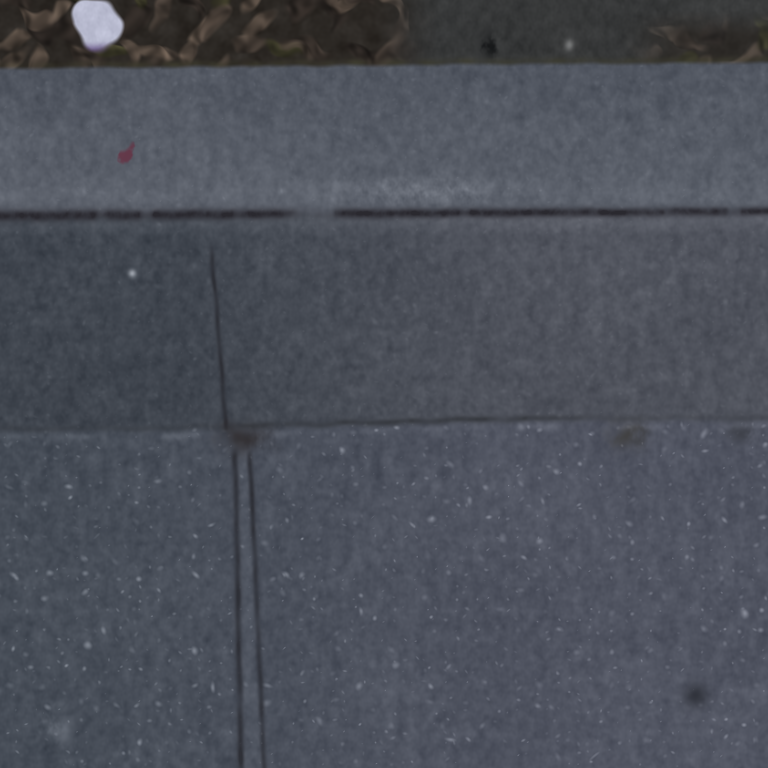
Write a WebGL 1 fragment shader that draws this texture.

```glsl
precision highp float;
// Weathered concrete kerb from above: leafy gutter, pale kerb, broken groove,
// smooth slab and speckled pavement with worn joints. Soft bands and line
// distances give the layout; gradient noise gives the grain.
uniform vec2 u_resolution;

vec2 hash2(vec2 p) {
  vec3 q = fract(p.xyx * vec3(.1031, .103, .0973));
  q += dot(q, q.yzx + 33.33);
  return fract((q.xx + q.yz) * q.zy);
}

float corner(vec2 i, vec2 f, vec2 o) {
  return dot(hash2(i + o) * 2. - 1., f - o);
}

float noise(vec2 p) {
  vec2 i = floor(p), f = fract(p), w = f * f * (3. - 2. * f), e = vec2(1, 0);
  return mix(mix(corner(i, f, e.yy), corner(i, f, e), w.x),
    mix(corner(i, f, e.yx), corner(i, f, e.xx), w.x), w.y);
}

float fbm(vec2 p) {
  float sum = 0., amp = .6;
  for (int i = 0; i < 3; i++) {
    sum += amp * noise(p);
    p = p * 2.03 + 17.3;
    amp *= .55;
  }
  return sum;
}

// Soft elliptical blob, 1 at its centre
float blob(vec2 p, float x, float y, float rx, float ry) {
  vec2 d = (p - vec2(x, y)) / vec2(rx, ry);
  return exp(-dot(d, d));
}

// Feathered line around signed distance d
float line(float d, float width) {
  return exp(-d * d / (width * width));
}

// Scattered pale chips, one per jittered cell
float chips(vec2 p, float density) {
  p += .5 * noise(p * .7);
  vec2 cell = floor(p), r = hash2(cell + 51.), s = hash2(cell + 7.);
  vec2 d = fract(p) - .3 - .4 * r;
  d.x += d.y * (s.y - .5);
  float body = 1. - smoothstep(0., mix(.13, .3, s.y), length(d));
  return step(1. - density, s.x) * body * mix(.3, 1., r.x * r.x);
}

// Overlapping fallen leaves on dark soil
vec3 litter(vec2 p) {
  vec3 col = vec3(.17, .155, .14) + .1 * fbm(p * 40.);
  vec2 q = p * 27. + .7 * noise(p * 32.);
  for (int j = -1; j <= 1; j++)
    for (int i = -1; i <= 1; i++) {
      vec2 cell = floor(q) + vec2(i, j);
      vec2 r = hash2(cell), s = hash2(cell + 31.), d = q - cell - r;
      float a = 6.283 * s.x;
      d = mat2(cos(a), -sin(a), sin(a), cos(a)) * d;
      vec3 leaf = mix(vec3(.15, .13, .12), vec3(.37, .32, .28), s.y);
      leaf = mix(leaf, vec3(.23, .225, .15), step(.82, r.x));
      leaf *= .95 + .5 * d.y + .9 * noise(q * 2.5);
      col = mix(col, leaf, .8 - .8 * smoothstep(.45, .8, length(d * vec2(1, 1.5 + s.y))));
    }
  return col;
}

void main() {
  vec2 p = gl_FragCoord.xy / u_resolution;
  float wobble = noise(vec2(p.x * 28., 3.7)) * .004;
  float gutterY = p.y - .911 - .008 * p.x - wobble * .7;
  float grooveY = p.y - .719 - .006 * p.x - wobble * .5;
  float stepY = p.y - .438 - .014 * smoothstep(.1, .8, p.x) - wobble;
  float patches = fbm(p * 7.), grain = fbm(p * vec2(70, 56));
  float mottle = noise(p * vec2(42, 26));

  // Pavement, slab and kerb bands
  vec3 pavement = mix(vec3(.275, .3, .34), vec3(.315, .33, .38), smoothstep(0., .8, p.x));
  vec3 slab = mix(vec3(.25, .272, .307), vec3(.31, .323, .36), smoothstep(.15, .75, p.x));
  slab += .045 * smoothstep(-.032, -.01, grooveY);
  vec3 kerb = vec3(.342, .362, .402) - .025 * smoothstep(.8, .9, p.y);
  kerb += .03 * exp(-abs(grooveY - .025) * 50.);
  float aboveStep = smoothstep(-.006, .006, stepY);
  vec3 col = mix(pavement, slab, aboveStep);
  col = mix(col, kerb, smoothstep(-.004, .004, grooveY));
  col += .035 * patches + .085 * grain + .03 * noise(p * 135.) + .03 * mottle;
  float chipLight = chips(p * 42., .3) + .7 * chips(p * 75. + 9., .35);
  col += .195 * chipLight * mix(1., .25, aboveStep);

  // Worn pale area and the broken groove
  col += .08 * blob(p, .55, .75, .09, .016) * (.6 + 2. * grain);
  float gap = blob(p, .403, .718, .03, .02);
  float breaks = smoothstep(.1, .35, noise(vec2(p.x * 34., 8)));
  float groove = line(grooveY, mix(.0075, .0055, p.x)) * (.9 + .8 * grain);
  groove *= (1. - .85 * gap) * (1. - .55 * breaks);
  col = mix(col, vec3(.165, .16, .185), clamp(groove, 0., 1.));

  // Step edge: feathered seam with a pale lip below
  float reach = smoothstep(.27, .36, p.x) * smoothstep(.8, .68, p.x);
  float seam = line(stepY - .004, .0042) * mix(.22, .62, reach);
  col = mix(col, vec3(.19, .2, .22), clamp(seam * (.85 + 1.2 * mottle + grain), 0., 1.));
  col += .055 * line(stepY + .007, .0045) * smoothstep(-.1, .25, noise(vec2(p.x * 15., 1)));

  // Single joint in the slab, double joint in the pavement
  float sway = .003 * noise(vec2(2, p.y * 24.));
  float slabJoint = line(p.x - .331 + p.y * .082 + sway, .0033)
    * smoothstep(.69, .66, p.y) * aboveStep;
  float below = smoothstep(.42, .405, p.y);
  float left = p.x - .314 + .019 * p.y - sway, right = p.x - .344 + .045 * p.y - sway;
  float joints = max(line(left, .0042), .9 * line(right, .0037)) * below;
  col += .025 * below * smoothstep(0., .006, left) * smoothstep(0., -.006, right);
  float wear = .75 + .7 * noise(p * 29.) + .5 * grain;
  col = mix(col, vec3(.17, .175, .2), clamp(wear * max(slabJoint, joints), 0., .9));

  // Stains, chipped hollows and stray flecks
  vec2 ragged = p + vec2(.025 * grain, .02 * mottle);
  col = mix(col, vec3(.18, .165, .17), .8 * blob(ragged, .318, .431, .027, .016));
  col = mix(col, vec3(.24, .235, .225), .75 * blob(ragged, .817, .433, .02, .018));
  col = mix(col, vec3(.23, .24, .27), .8 * blob(ragged, .964, .44, .015, .016));
  col = mix(col, vec3(.17, .18, .21), .85 * blob(p, .906, .094, .015, .015));
  col += .1 * blob(ragged, .08, .053, .018, .013) + .35 * blob(p, .172, .644, .005, .005);
  float redPetal = smoothstep(.25, .8, blob(ragged, .164, .798, .012, .011));
  col = mix(col, vec3(.4, .19, .26), redPetal * .8);

  // Gutter: leaves at both ends, bare wet ground between
  float rightLeaves = smoothstep(.8, .9, p.x) * smoothstep(.99, .95, p.y) * .8;
  float leafy = max(smoothstep(.58, .48, p.x), rightLeaves);
  vec3 gutter = mix(vec3(.215, .22, .222) + .08 * grain + .05 * patches, litter(p), leafy);
  gutter = mix(gutter, vec3(.09, .095, .1), blob(ragged, .638, .939, .009, .015));
  gutter += .25 * blob(p, .741, .941, .006, .008);
  gutter = mix(gutter, vec3(.25, .245, .19), (.4 + mottle) * line(gutterY - .003, .005));
  col = mix(col, gutter, smoothstep(-.004, .004, gutterY));

  // Pale petal with a violet lower rim
  vec2 d = p - vec2(.126, .968);
  float radius = length(d * vec2(1, .92)) + .012 * noise(p * 34.);
  vec3 petal = mix(vec3(.4, .33, .52), vec3(.72, .73, .81), smoothstep(-.037, -.02, d.y));
  col = mix(col, petal + .12 * grain, 1. - smoothstep(.027, .034, radius));

  gl_FragColor = vec4(col, 1);
}
```
